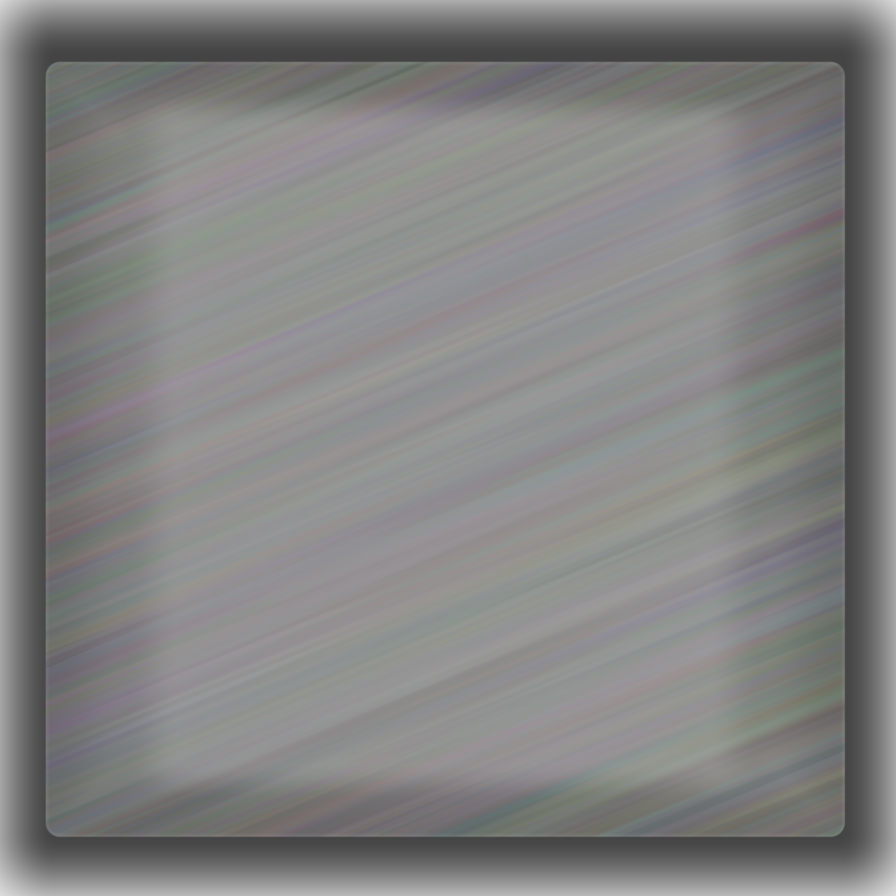
This texture is drawn by a Shadertoy shader. Its source:

```glsl
const vec2 PLATE_CENTER = vec2(0.497, 0.4985);
const vec2 PLATE_HALF = vec2(0.446, 0.4325);
const float CORNER_RADIUS = 0.016;
const float BRUSH_ANGLE = 0.395;

vec3 hash3(vec2 p) {
    vec3 q = vec3(dot(p, vec2(127.1, 311.7)),
                  dot(p, vec2(269.5, 183.3)),
                  dot(p, vec2(419.2, 371.9)));
    return fract(sin(q) * 43758.5);
}

float roundedBox(vec2 p, vec2 halfSize, float radius) {
    vec2 q = abs(p) - halfSize + radius;
    return length(max(q, 0.0)) + min(max(q.x, q.y), 0.0) - radius;
}

// Coverage of a rectangle whose sides fade over +-blur
float softRect(vec2 p, vec2 lo, vec2 hi, vec2 blur) {
    vec2 a = smoothstep(lo - blur, lo + blur, p);
    vec2 b = 1.0 - smoothstep(hi - blur, hi + blur, p);
    return a.x * a.y * b.x * b.y;
}

// Smooth cellular noise: nearby cells blend their random tints
vec3 cellTint(vec2 p) {
    vec2 cell = floor(p);
    vec3 sum = vec3(0.0);
    float total = 0.0;
    for (int y = -1; y <= 1; y++) {
        for (int x = -1; x <= 1; x++) {
            vec2 id = cell + vec2(x, y);
            vec2 d = id + hash3(id + 17.3).xy - p;
            float weight = exp(-5.0 * dot(d, d));
            sum += weight * (hash3(id) - 0.5);
            total += weight;
        }
    }
    return sum / total;
}

// Long scratches in three widths, mostly grey with a faint hue
vec3 brushedMetal(vec2 p, float angle) {
    float c = cos(angle), s = sin(angle);
    vec2 q = vec2(c * p.x + s * p.y, c * p.y - s * p.x);
    vec3 tint = vec3(0.0);
    vec2 scale = vec2(1.6, 34.0);
    float amplitude = 0.045;
    for (int i = 0; i < 3; i++) {
        tint += amplitude * cellTint(q * scale + 31.7 * float(i));
        scale *= vec2(1.5, 2.5);
        amplitude *= 0.95;
    }
    float grey = dot(tint, vec3(1.0 / 3.0));
    return mix(vec3(grey), tint, 0.6);
}

void mainImage(out vec4 fragColor, in vec2 fragCoord) {
    vec2 uv = fragCoord / iResolution.xy;
    float pixel = 1.0 / min(iResolution.x, iResolution.y);

    // Wide drop shadow on a white ground
    float shadow = softRect(uv, vec2(0.002, 0.01), vec2(0.998, 0.995), vec2(0.06));
    vec3 color = vec3(mix(1.0, 0.265, shadow));

    // Darker bevel, shaded towards the rim
    float dist = roundedBox(uv - PLATE_CENTER, PLATE_HALF, CORNER_RADIUS);
    float bevel = 0.425 + 0.075 * smoothstep(0.0, 0.1, -dist);

    // Raised bright panel with blurred sides
    float panel = softRect(uv, vec2(0.170, 0.128), vec2(0.820, 0.876), vec2(0.032, 0.022));
    vec3 metal = vec3(mix(bevel, 0.572, panel));
    metal += brushedMetal(uv, BRUSH_ANGLE) * mix(1.5, 1.0, panel);

    // Thin light rim
    metal += 0.035 * (1.0 - smoothstep(0.0, 0.004, abs(dist + 0.001)));

    float plate = 1.0 - smoothstep(-pixel, pixel, dist);
    fragColor = vec4(mix(color, metal, plate), 1.0);
}
```
